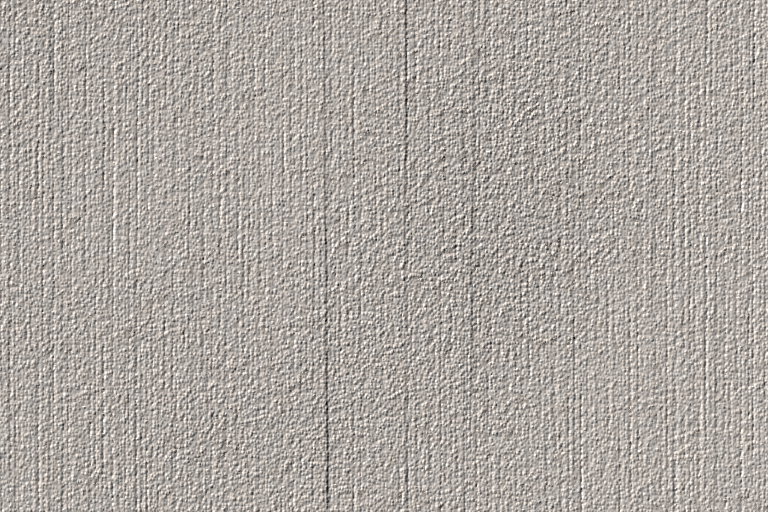
Give the GLSL for this texture, as a Shadertoy shader.

```glsl
// Broom-finished concrete: thin upright brush lines over a gritty, pitted surface.
// Jittered combs of lines make the ridges, side-lit cellular grains make the grit,
// and layered sines bend the strokes and stain the slab.

vec2 hash2(vec2 p) {
    return fract(sin(vec2(dot(p, vec2(127.1, 311.7)), dot(p, vec2(269.5, 183.3)))) * 43758.5);
}

// Cellular noise: x = distance to the nearest point, y = random value of its cell
vec2 cells(vec2 p) {
    vec2 base = floor(p), nearest = vec2(9.0, 0.0);
    for (int j = -1; j <= 1; j++)
    for (int i = -1; i <= 1; i++) {
        vec2 cell = base + vec2(i, j);
        vec2 d = cell + hash2(cell) - p;
        float dist = dot(d, d);
        if (dist < nearest.x) nearest = vec2(dist, hash2(cell + 37.0).x);
    }
    return vec2(sqrt(nearest.x), nearest.y);
}

// Grains of uneven height
float grainHeight(vec2 p) {
    vec2 c = cells(p);
    return (1.0 - c.x) * (0.4 + c.y);
}

// Slope of the grains, lit from the upper left
float litGrit(vec2 p) {
    return grainHeight(p) - grainHeight(p + vec2(-0.38, 0.32));
}

// Long brush lines: a dark cut with a lit flank, fading in and out along y
float comb(float x, float y, float seed) {
    float shade = 0.0;
    for (int i = -1; i <= 1; i++) {
        float column = floor(x) + float(i);
        vec2 r = hash2(vec2(column, seed));
        float d = x - column - 0.15 - 0.7 * r.x;
        float fade = 0.55 + 0.3 * sin(y * (4.0 + 7.0 * r.y) + r.x * 40.0)
                   + 0.15 * sin(y * (19.0 + 20.0 * r.x) + r.y * 50.0);
        float cut = d / 0.2, flank = (d - 0.42) / 0.26;
        shade += (0.75 * exp(-flank * flank) - exp(-cut * cut)) * fade * (0.45 + 0.75 * r.y);
    }
    return shade;
}

// Broad, soft patches, roughly -1 to 1
float stains(vec2 p) {
    return 0.4 * sin(p.x * 5.1 + 1.3 * sin(p.y * 4.0 + 0.6))
         + 0.35 * sin(p.y * 7.3 + 1.7 * sin(p.x * 3.7) + 2.0)
         + 0.25 * sin(p.x * 13.0 - p.y * 9.0 + 2.0 * sin(p.y * 6.0 + p.x * 5.0));
}

// A few full-height dark grooves, the first two being the deepest
float grooves(vec2 p) {
    float shade = 0.0;
    for (int n = 0; n < 9; n++) {
        float i = float(n);
        float x = mod(0.635 + 0.16 * i + 0.04 * sin(i * (i - 1.0) * 2.1), 1.5);
        x += 0.004 * sin(p.y * 2.6 + 1.4 + i * 2.0) + 0.0008 * sin(p.y * 17.0 + i);
        float fade = 0.7 + 0.3 * sin(p.y * 5.0 + i * 2.4 + 1.0);
        shade += (1.0 - smoothstep(0.0008, 0.0032, abs(p.x - x))) * fade / (1.0 + 0.5 * i);
    }
    return shade;
}

vec3 concrete(vec2 p) {
    float stain = stains(p);
    vec2 q = (p - vec2(0.96, 0.62)) * vec2(5.0, 2.6);
    float roughPatch = exp(-dot(q, q));
    float rough = clamp(0.35 - 0.4 * stain + 0.5 * roughPatch, 0.0, 1.0);

    // Sand grains, fine and coarse
    float grit = 0.42 * litGrit(p * vec2(172.0, 150.0)) + 0.17 * litGrit(p * vec2(95.0, 80.0) + 17.0);

    // Brush lines, nudged sideways by the grains
    float x = p.x + 0.002 * sin(p.y * 2.7 + p.x * 5.0) + 0.0005 * sin(p.y * 23.0 + p.x * 60.0);
    x += 0.004 * grit;
    float ridges = 0.19 * comb(x * 88.0, p.y, 3.0) + 0.10 * comb(x * 137.0, p.y * 1.7, 11.0);

    // Scattered ragged pits
    vec2 hole = cells(p * 62.0 + 5.0 + 2.0 * grit);
    float pits = (1.0 - smoothstep(0.1, 0.34, hole.x)) * smoothstep(0.9 - 0.2 * roughPatch, 1.0, hole.y);

    float tone = 0.66 + 0.012 * stain - 0.022 * roughPatch + 0.012 * (p.x - 0.75);
    tone += ridges * mix(1.15, 0.6, rough) + grit * mix(0.85, 1.2, rough);
    tone -= 0.32 * grooves(p) + 0.24 * pits;

    // Warm grey with cooler shadows
    float warmth = 0.024 + 0.012 * (hole.y - 0.5) + 0.06 * (tone - 0.65);
    return tone + warmth * vec3(1.0, 0.0, -0.9);
}

void mainImage(out vec4 fragColor, in vec2 fragCoord) {
    // Average four samples per pixel to smooth the edges
    vec3 colour = vec3(0.0);
    for (int s = 0; s < 4; s++) {
        vec2 offset = vec2(s % 2, s / 2) * 0.5 - 0.25;
        colour += concrete((fragCoord + offset) / iResolution.y);
    }
    fragColor = vec4(clamp(colour * 0.25, 0.0, 1.0), 1.0);
}
```
